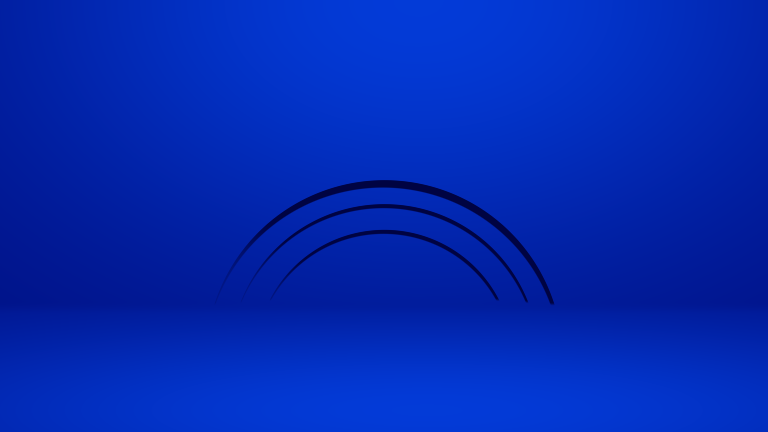
Give the GLSL for this background, as a WebGL 1 fragment shader.

```glsl
precision highp float;
// An empty blue studio: a wall lit from above meets a glossy floor at a soft
// horizon. Three concentric arches are cut into the wall; each is drawn as a
// crescent of shadow, thickest at its crown and fading towards its left foot.

uniform vec2 u_resolution;

#define HORIZON 0.294
#define HORIZON_BLUR 0.022
#define WALL_LIGHT vec2(0.08, 1.0)
#define WALL_SPREAD vec2(1.0, 0.667)
#define FLOOR_LIGHT vec2(0.10, 0.05)
#define FLOOR_SPREAD vec2(1.42, 0.24)
#define ARCH_CENTER vec2(0.001, 0.170)
#define ARCH_RADIUS 0.413
#define SHADOW_DIR vec2(0.2, 0.98)
#define SHADOW_DEPTH 0.0095

const vec3 DEEP_BLUE = vec3(0.0, 0.055, 0.50);
const vec3 BRIGHT_BLUE = vec3(0.012, 0.23, 0.845);
const vec3 SHADOW_BLUE = vec3(0.0, 0.012, 0.26);

// Elliptical pool of light with a Gaussian falloff
float lightPool(vec2 p, vec2 center, vec2 spread) {
  vec2 d = (p - center) / spread;
  return exp(-dot(d, d));
}

// Shadow crescent just inside the rim of one arch
float archShadow(vec2 p, float radius, float depth, float foot, float px) {
  vec2 q = p - ARCH_CENTER;
  float dist = length(q);
  vec2 normal = q / max(dist, 0.0001);
  float inset = radius - dist;
  float thickness = depth * max(dot(normal, SHADOW_DIR), 0.08);

  // Crisp rim, softer inner edge
  float rim = smoothstep(-0.6 * px, 0.6 * px, inset);
  float soft = max(0.7 * px, 0.0018);
  float inner = 1.0 - smoothstep(thickness - soft, thickness + soft, inset);

  float aboveFloor = smoothstep(foot - px, foot + 0.006, p.y);
  float leftFade = mix(0.2, 1.0, smoothstep(-0.96, -0.62, normal.x));
  return rim * inner * aboveFloor * leftFade;
}

void main() {
  float px = 1.0 / u_resolution.y;
  vec2 p = vec2(gl_FragCoord.x - 0.5 * u_resolution.x, gl_FragCoord.y) * px;

  // Wall and floor lighting, blended across the horizon
  float wall = lightPool(p, WALL_LIGHT, WALL_SPREAD);
  float ground = lightPool(p, FLOOR_LIGHT, FLOOR_SPREAD);
  float onWall = smoothstep(HORIZON - HORIZON_BLUR, HORIZON + 0.4 * HORIZON_BLUR, p.y);
  float light = mix(ground, wall, onWall);
  vec3 color = mix(DEEP_BLUE, BRIGHT_BLUE, light);

  // Nested arches, from the outermost inwards
  for (int i = 0; i < 3; i++) {
    float n = float(i);
    float radius = ARCH_RADIUS - 0.0535 * n - 0.002 * n * n;
    float depth = SHADOW_DEPTH * (i == 0 ? 1.85 : 1.0);
    float foot = HORIZON + 0.005 * n;
    color = mix(color, SHADOW_BLUE, archShadow(p, radius, depth, foot, px));
  }

  gl_FragColor = vec4(color, 1.0);
}
```
